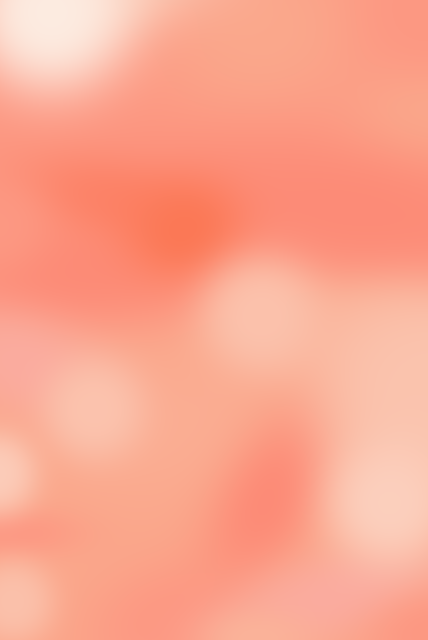
Reproduce this background procedurally as a Shadertoy shader.

```glsl
// Soft coral and peach haze: broad tilted veils of colour are laid over
// a two-tone ground, then pale round glows are added on top in a loop.
// Space is one unit wide and one and a half units high, origin lower left.

const vec3 CORAL  = vec3(0.99, 0.545, 0.465);
const vec3 SALMON = vec3(0.99, 0.595, 0.51);
const vec3 ORANGE = vec3(0.985, 0.47, 0.335);
const vec3 APRICOT = vec3(0.98, 0.655, 0.545);
const vec3 PEACH  = vec3(0.98, 0.70, 0.60);
const vec3 SAND   = vec3(0.98, 0.765, 0.68);
const vec3 PINK   = vec3(0.98, 0.67, 0.62);
const vec3 CREAM  = vec3(0.99, 0.93, 0.89);

// Falloff of an ellipse: plateau 1 is a gaussian, higher is flatter inside.
float glow(vec2 p, vec2 centre, vec2 radii, float tilt, float plateau) {
    float c = cos(tilt), s = sin(tilt);
    vec2 d = p - centre;
    vec2 q = vec2(c * d.x + s * d.y, c * d.y - s * d.x) / radii;
    return exp(-pow(dot(q, q) + 1e-6, plateau));
}

// Lays one soft coloured ellipse over the colour below it.
vec3 veil(vec3 below, vec3 tint, vec2 p, vec2 centre, vec2 radii, float tilt) {
    return mix(below, tint, glow(p, centre, radii, tilt, 1.2));
}

// Coral above, apricot below, meeting along a rising soft bank.
vec3 ground(vec2 p) {
    float bank = mix(0.74, 0.84, smoothstep(0.35, 0.65, p.x));
    return mix(APRICOT, SALMON, smoothstep(-0.11, 0.11, p.y - bank));
}

vec3 upperVeils(vec3 col, vec2 p) {
    col = veil(col, APRICOT, p, vec2(0.62, 1.42), vec2(0.26, 0.20), 0.3);
    col = veil(col, APRICOT, p, vec2(1.00, 1.22), vec2(0.20, 0.15), 0.0);
    col = veil(col, SALMON, p, vec2(1.00, 1.48), vec2(0.16, 0.14), 0.5);
    col = veil(col, CORAL, p, vec2(0.82, 1.01), vec2(0.52, 0.16), -0.15);
    col = veil(col, CORAL, p, vec2(0.15, 0.86), vec2(0.28, 0.12), 0.0);
    col = veil(col, mix(CORAL, ORANGE, 0.45), p, vec2(0.27, 1.03), vec2(0.23, 0.10), -0.2);
    col = veil(col, ORANGE, p, vec2(0.43, 0.96), vec2(0.14, 0.12), 0.3);
    col = veil(col, SALMON, p, vec2(-0.01, 0.97), vec2(0.12, 0.11), 0.0);
    return veil(col, SAND, p, vec2(0.28, 1.53), vec2(0.27, 0.12), 0.2);
}

vec3 lowerVeils(vec3 col, vec2 p) {
    col = veil(col, mix(APRICOT, PEACH, 0.5), p, vec2(0.42, 0.50), vec2(0.24, 0.16), 0.4);
    col = veil(col, SALMON, p, vec2(0.39, 0.04), vec2(0.19, 0.14), 0.3);
    col = veil(col, SALMON, p, vec2(0.02, 0.25), vec2(0.17, 0.06), 0.0);
    col = veil(col, CORAL, p, vec2(0.63, 0.33), vec2(0.23, 0.12), 1.05);
    col = veil(col, PEACH, p, vec2(0.80, 0.72), vec2(0.24, 0.12), 0.0);
    col = mix(col, SAND, glow(p, vec2(1.02, 0.57), vec2(0.29, 0.26), 0.0, 2.0));
    col = veil(col, PINK, p, vec2(0.78, 0.10), vec2(0.27, 0.10), 0.25);
    col = veil(col, PEACH, p, vec2(0.60, 0.00), vec2(0.13, 0.07), 0.0);
    col = veil(col, SALMON, p, vec2(1.00, 0.02), vec2(0.15, 0.10), 0.3);
    return veil(col, PINK, p, vec2(0.05, 0.65), vec2(0.20, 0.12), -0.3);
}

// Pale round glows: centre, radius, and paleness from peach to cream.
vec3 paleDiscs(vec3 col, vec2 p) {
    const int COUNT = 6;
    vec4 discs[COUNT] = vec4[COUNT](
        vec4(0.12, 1.47, 0.195, 0.96),
        vec4(0.61, 0.76, 0.140, 0.25),
        vec4(0.22, 0.54, 0.125, 0.27),
        vec4(-0.01, 0.39, 0.100, 0.42),
        vec4(0.03, 0.09, 0.100, 0.23),
        vec4(0.91, 0.32, 0.155, 0.48));
    for (int i = 0; i < COUNT; i++) {
        vec4 disc = discs[i];
        vec3 tint = mix(PEACH, CREAM, disc.w);
        col = mix(col, tint, glow(p, disc.xy, vec2(disc.z), 0.0, 1.5));
    }
    return col;
}

void mainImage(out vec4 fragColor, in vec2 fragCoord) {
    vec2 p = fragCoord / iResolution.xy * vec2(1.0, 1.5);
    vec3 col = ground(p);
    col = upperVeils(col, p);
    col = lowerVeils(col, p);
    col = paleDiscs(col, p);
    fragColor = vec4(col, 1.0);
}
```
